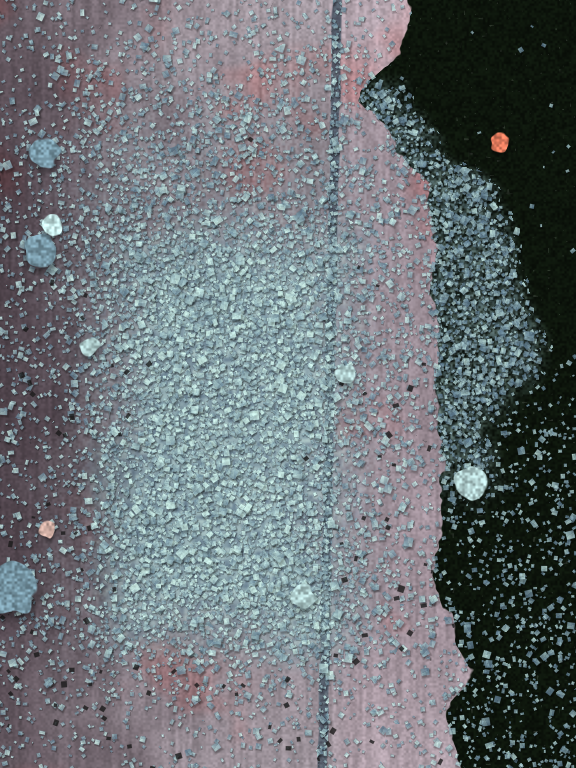
A WebGL 2 fragment shader for this texture:

```glsl
#version 300 es
precision highp float;
// Crushed glass piled on a worn concrete slab, spilling over its ragged edge onto dark asphalt.

#define PILE_CENTER vec2(.298, .425)
#define PILE_HALF vec2(.135, .245)
#define GLASS_DEEP vec3(.36, .47, .55)
#define GLASS_PALE vec3(.76, .89, .87)
#define CONCRETE_DARK vec3(.31, .265, .295)
#define CONCRETE_LIGHT vec3(.55, .51, .54)
#define ASPHALT vec3(.05, .08, .045)
#define SHARD_CELL .0062

uniform vec2 u_resolution;
out vec4 outColor;

vec3 hash3(vec3 v) {
  v = fract(v * vec3(.1031, .103, .0973));
  v += dot(v, v.yxz + 33.33);
  return fract((v.xxy + v.yxx) * v.zyx);
}

float corner(vec2 i) { return hash3(vec3(i, 1)).x; }

float noise(vec2 p) {
  vec2 i = floor(p), f = fract(p);
  f = f * f * (3. - 2. * f);
  return mix(mix(corner(i), corner(i + vec2(1, 0)), f.x),
    mix(corner(i + vec2(0, 1)), corner(i + 1.), f.x), f.y);
}

float fbm(vec2 p) {
  return .55 * noise(p) + .3 * noise(p * 2.1 + 7.) + .15 * noise(p * 4.3 + 19.);
}

float boxDistance(vec2 p, vec2 halfSize) {
  vec2 d = abs(p) - halfSize;
  return length(max(d, 0.)) + min(max(d.x, d.y), 0.);
}

// Slab edge, interpolated from the top down
float slabEdge(float y) {
  const float knots[17] = float[17](.536, .521, .475, .514, .56, .57, .564, .574,
    .569, .573, .577, .57, .566, .586, .615, .582, .599);
  float t = clamp((1. - y) * 16., 0., 15.999);
  int i = int(t);
  return mix(knots[i], knots[i + 1], smoothstep(0., 1., fract(t)));
}

// Jittered, rotated shards: x = tone, y = coverage, z = shadow
vec3 shards(vec2 p, float cell, float density, float seed) {
  vec2 g = p / cell, id = floor(g);
  float aa = .7 / (u_resolution.y * cell);
  vec3 result = vec3(0);
  for (int k = 0; k < 9; k++) {
    vec2 c = id + vec2(k % 3, k / 3) - 1.;
    vec3 h = hash3(vec3(c, seed)), j = hash3(vec3(c, seed + 41.));
    if (h.x > density) continue;
    float s = sin(6.2832 * h.y), co = cos(6.2832 * h.y);
    mat2 turn = mat2(co, -s, s, co);
    vec2 local = g - c - .5 - .8 * (j.xy - .5), q = turn * local;
    vec2 size = mix(.24, .48, j.z) * vec2(1, mix(.5, 1., h.z));
    float cover = smoothstep(aa, -aa, boxDistance(q, size * .75) - .2 * size.y);
    float facet = .3 * q.x / size.x + .14 * sign(q.y - .4 * q.x);
    float tone = fract(h.z * 7.31 + j.x) + facet;
    float shadow = smoothstep(.2, -.1, boxDistance(turn * (local + vec2(-.1, .18)), size));
    result.x = mix(result.x, tone, cover);
    result.yz = max(result.yz, vec2(cover, shadow));
  }
  return result;
}

// Rounded lump with a granular surface
void lump(inout vec3 col, vec2 p, float x, float y, float r, vec3 tint) {
  vec2 q = p - vec2(x, y);
  float d = length(q) + r * .4 * (noise(p / r * 1.6 + x * 90.) - .5);
  float px = 1. / u_resolution.y;
  col *= 1. - .3 * smoothstep(r * 1.3, r * .8, d + q.y * .25);
  col = mix(col, tint * (.72 + .5 * noise(p * 290.)), smoothstep(px, -px, d - r));
}

void main() {
  vec2 p = gl_FragCoord.xy / u_resolution.y;
  float px = 1. / u_resolution.y;
  float patches = fbm(p * 13.), grain = noise(p * 330.);
  float beyond = p.x - slabEdge(p.y) - .022 * (fbm(p * 38.) - .5);
  float onAsphalt = smoothstep(-px, px, beyond);

  // Brushed concrete with faint rust and the joint
  vec3 concrete = mix(CONCRETE_DARK, CONCRETE_LIGHT, smoothstep(-.02, .33, p.x + .2 * (patches - .5)));
  concrete += vec3(.06, .04, .045) * smoothstep(.42, .46, p.x);
  concrete += .09 * smoothstep(.75, 1., p.y) + .06 * smoothstep(.25, 0., p.y);
  concrete *= .82 + .2 * noise(p * vec2(230, 9)) + .18 * grain;
  concrete *= mix(vec3(1), vec3(1.06, .88, .86), smoothstep(.58, .8, fbm(p * 9. + 3.)));
  float joint = abs(p.x - mix(.42, .439, p.y) - .003 * (noise(p * 40.) - .5));
  float groove = smoothstep(.0075, .0045, joint);
  concrete = mix(concrete, vec3(.21, .24, .3), .8 * groove);
  vec3 asphalt = ASPHALT * (.6 + .8 * grain) + .12 * smoothstep(.9, 1., noise(p * 210. + 5.));
  vec3 col = mix(concrete, asphalt, onAsphalt);

  // Glass density on the slab, in the spill and in the lower scatter
  float pile = boxDistance(p - PILE_CENTER, PILE_HALF) + .09 * (patches - .5);
  float core = smoothstep(.07, -.06, pile);
  vec2 above = (p - vec2(.29, .76)) / vec2(.17, .16);
  float onSlab = .13 + .4 * exp(-9. * max(pile, 0.)) + .32 * exp(-dot(above, above)) + .45 * core;
  onSlab *= mix(.45 + 1.1 * patches, 1., core) * mix(.6, 1., smoothstep(.04, .22, p.y));
  onSlab += .45 * groove;
  float width = mix(.04, .115, smoothstep(.89, .57, p.y)) - .04 * smoothstep(.53, .43, p.y);
  width += .07 * (patches - .5);
  float spill = smoothstep(width + .02, width - .03, beyond)
    * smoothstep(.91, .87, p.y) * smoothstep(.31, .43, p.y);
  float scatter = smoothstep(.57, .43, p.y) * (.04 + .38 * patches);
  float density = mix(onSlab, max(.006, max(.85 * spill, scatter)), smoothstep(-.012, .008, beyond));

  // Glass dust below the shards, then shards from fine to coarse
  vec3 dust = mix(GLASS_DEEP, GLASS_PALE, .1 + .75 * noise(p * 190.));
  float dusted = .85 * core + .35 * (1. - core) * smoothstep(.2, .6, onSlab) * grain;
  col = mix(col, dust, mix(dusted, .65 * spill * grain, onAsphalt));
  for (float i = 0.; i < 5.; i++) {
    vec3 s = shards(p + .37 * i, SHARD_CELL * (1. + .32 * i), density * (.85 - .18 * i), 11. + 17. * i);
    float tone = clamp(s.x * .8 + .25 * core + .13 - .1 * onAsphalt, 0., 1.1);
    col *= 1. - .26 * s.z * (1. - s.y);
    col = mix(col, mix(GLASS_DEEP, GLASS_PALE, tone) * (.9 + .2 * grain), .8 * s.y);
  }

  // Dark grit on the open slab
  float grit = shards(p, .01, .04 * (1. - core) * smoothstep(.75, .4, p.y), 97.).y;
  col = mix(col, vec3(.1), .8 * grit * (1. - onAsphalt));

  // Larger lumps of glass and two warm stones
  vec3 blue = vec3(.48, .61, .67), pale = vec3(.7, .82, .82);
  lump(col, p, .058, .802, .019, blue);
  lump(col, p, .053, .675, .021, blue);
  lump(col, p, .068, .707, .014, pale * 1.1);
  lump(col, p, .117, .549, .012, pale);
  lump(col, p, .013, .232, .033, blue);
  lump(col, p, .612, .37, .021, pale);
  lump(col, p, .45, .512, .013, pale);
  lump(col, p, .395, .223, .015, pale);
  lump(col, p, .651, .814, .012, vec3(.92, .5, .38));
  lump(col, p, .061, .311, .011, vec3(.8, .67, .63));
  outColor = vec4(clamp(col, 0., 1.), 1);
}
```
